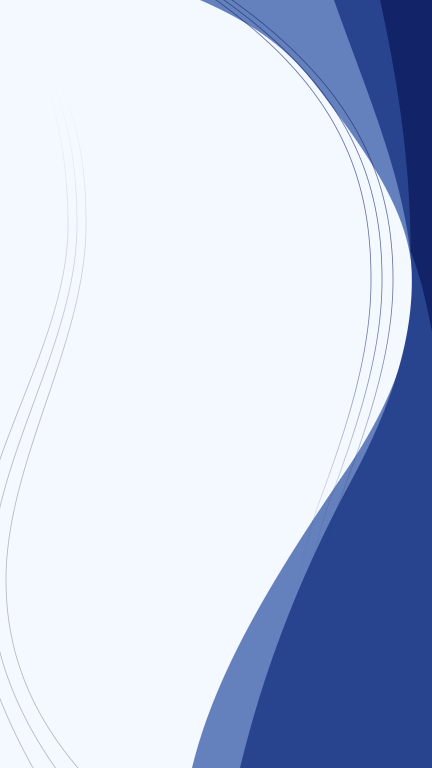
A Shadertoy shader for this background:

```glsl
// Layered blue waves along the right side of a pale ground, with fine contour lines.

const vec2 DESIGN = vec2(432.0, 768.0);  // canvas size in design units
const vec3 PALE  = vec3(0.957, 0.973, 1.0);
const vec3 LIGHT = vec3(0.396, 0.506, 0.741);
const vec3 ROYAL = vec3(0.157, 0.267, 0.557);
const vec3 NAVY  = vec3(0.071, 0.137, 0.408);
const vec3 GREY  = vec3(0.42, 0.45, 0.50);
const int   LINE_COUNT = 3;
const float LINE_HALF_WIDTH = 0.4;
const float RIGHT_LINE_ALPHA = 0.65;
const float LEFT_LINE_ALPHA = 0.5;

// Cubic through two knots; each knot is (depth from top, x, slope dx/dy).
float span(float y, vec3 a, vec3 b) {
    float h = b.x - a.x;
    float t = clamp((y - a.x) / h, 0.0, 1.0);
    float s = 1.0 - t;
    return s * s * ((1.0 + 2.0 * t) * a.y + t * h * a.z)
         + t * t * ((1.0 + 2.0 * s) * b.y - s * h * b.z);
}

// Curve of three spans through four knots.
float curve(float y, vec3 a, vec3 b, vec3 c, vec3 d) {
    return y < b.x ? span(y, a, b) : y < c.x ? span(y, b, c) : span(y, c, d);
}

// Signed distance in pixels from a value that is zero on the curve.
float pixelDistance(float v) {
    return v / max(length(vec2(dFdx(v), dFdy(v))), 1e-5);
}

float fill(float v) {
    return clamp(0.5 + pixelDistance(v), 0.0, 1.0);
}

float stroke(float v) {
    float w = LINE_HALF_WIDTH * iResolution.x / DESIGN.x;
    return clamp(w + 0.5 - abs(pixelDistance(v)), 0.0, min(1.0, 2.0 * w));
}

// Left edge of the light wave.
float lightEdge(float y) {
    vec3 shoulder = vec3(104.0, 330.0, 0.75);
    if (y < shoulder.x) return span(y, vec3(0.0, 200.0, 2.3), shoulder);
    return curve(y, shoulder, vec3(250.0, 409.0, 0.2),
                 vec3(472.0, 345.0, -0.68), vec3(768.0, 192.0, -0.24));
}

// Left edge of the royal blue wave.
float royalEdge(float y) {
    return curve(y, vec3(0.0, 334.0, 0.35), vec3(250.0, 410.0, 0.12),
                 vec3(483.0, 350.0, -0.54), vec3(768.0, 240.0, -0.24));
}

// Navy corner: a steep side above, a slanted tail below.
float navyEdge(float y) {
    return curve(y, vec3(0.0, 380.0, 0.22), vec3(250.0, 410.5, 0.0),
                 vec3(251.0, 410.5, 0.4), vec3(332.0, 432.0, 0.2));
}

// Contour following the waves.
float rightContour(float y, float k) {
    return curve(y, vec3(0.0, 216.0 + 8.0 * k, 1.4), vec3(280.0, 371.0 + 11.0 * k, 0.0),
                 vec3(500.0, 320.0 + 10.0 * k, -0.37), vec3(690.0, 292.0 + 11.0 * k, 0.0));
}

// Contour swinging past the left border.
float leftContour(float y, float k) {
    return curve(y, vec3(60.0, 38.0 + 4.5 * k, 0.4 + 0.1 * k), vec3(225.0, 68.0 + 9.0 * k, 0.0),
                 vec3(580.0, -25.0 + 15.5 * k, 0.0), vec3(768.0, 33.0 + 22.5 * k, 0.55 + 0.15 * k));
}

void mainImage(out vec4 fragColor, in vec2 fragCoord) {
    vec2 uv = fragCoord / iResolution.xy;
    vec2 p = vec2(uv.x, 1.0 - uv.y) * DESIGN;

    // Waves, back to front
    vec3 color = mix(PALE, LIGHT, fill(p.x - lightEdge(p.y)));
    color = mix(color, ROYAL, fill(p.x - royalEdge(p.y)));
    color = mix(color, NAVY, fill(p.x - navyEdge(p.y)));

    // Contours that fade out downward on the right and upward on the left
    float rightFade = RIGHT_LINE_ALPHA * (1.0 - smoothstep(260.0, 620.0, p.y));
    float leftFade = LEFT_LINE_ALPHA * smoothstep(50.0, 430.0, p.y);
    for (int i = 0; i < LINE_COUNT; i++) {
        float k = float(i);
        color = mix(color, NAVY, rightFade * stroke(p.x - rightContour(p.y, k)));
        color = mix(color, GREY, leftFade * stroke(p.x - leftContour(p.y, k)));
    }
    fragColor = vec4(color, 1.0);
}
```
